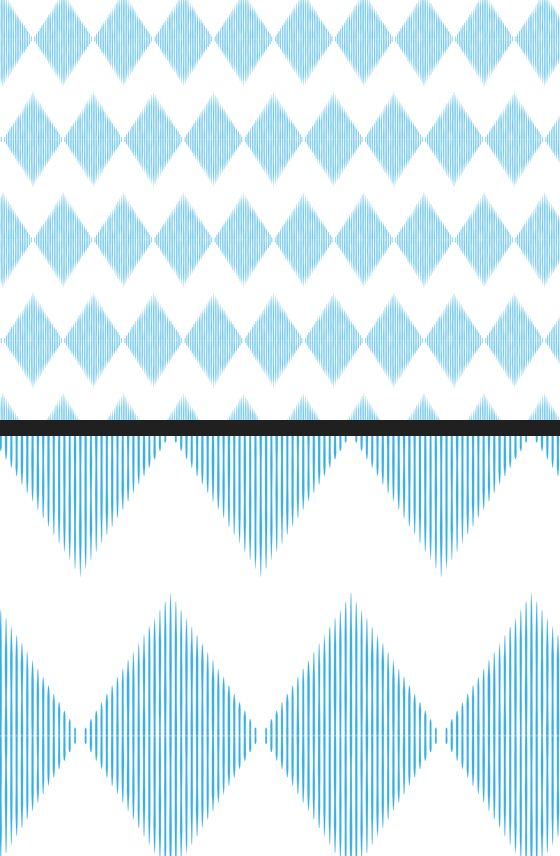
Top, the full canvas; bottom, a detail of the centre.
Reproduce this pattern procedurally as a Shadertoy shader.

```glsl
// Staggered rows of sky-blue diamonds, each hatched with fine tapered vertical strokes on white.

const vec2 CELL = vec2(0.1432, 0.2392);     // diamond spacing, in canvas heights
const vec2 ORIGIN = vec2(0.1502, 0.4288);   // centre of one diamond
const float HALF_HEIGHT = 0.1135;
const float STROKES_PER_CELL = 34.0;
const float STROKE_FILL = 0.405;            // stroke width as a share of stroke spacing
const vec3 PAPER = vec3(1.0);
const vec3 SKY_BLUE = vec3(0.22, 0.69, 0.90);

vec2 gradientAt(vec2 cell) {
    float h = fract(sin(dot(cell, vec2(127.1, 311.7))) * 43758.55);
    float angle = 6.2832 * h;
    return vec2(cos(angle), sin(angle));
}

float gradientNoise(vec2 p) {
    vec2 i = floor(p);
    vec2 f = p - i;
    vec2 u = f * f * f * (f * (f * 6.0 - 15.0) + 10.0);
    vec2 e = vec2(0.0, 1.0);
    float low = mix(dot(gradientAt(i), f),
                    dot(gradientAt(i + e.yx), f - e.yx), u.x);
    float high = mix(dot(gradientAt(i + e.xy), f - e.xy),
                     dot(gradientAt(i + e.yy), f - e.yy), u.x);
    return mix(low, high, u.y);
}

// Position relative to the nearest diamond centre; odd rows shift by half a cell
vec2 staggeredCell(vec2 p, vec2 cell) {
    float row = floor(p.y / cell.y + 0.5);
    p.x += 0.5 * cell.x * mod(row, 2.0);
    return p - cell * vec2(floor(p.x / cell.x + 0.5), row);
}

// Share of a filter window around x covered by a bar centred at zero
float barCoverage(float x, float width, float window) {
    float right = min(x + 0.5 * window, 0.5 * width);
    float left = max(x - 0.5 * window, -0.5 * width);
    return max(right - left, 0.0) / window;
}

// Width of one stroke at height y: pointed ends, uneven ink along its length
float strokeWidth(float index, float y, float reach, float spacing) {
    float taper = sqrt(clamp((reach - abs(y)) / (0.25 * reach + 0.0001), 0.0, 1.0));
    float wear = gradientNoise(vec2(index * 3.37 + 0.5, y * 38.0 + 0.3));
    return spacing * STROKE_FILL * taper * (1.0 + 0.4 * wear);
}

float hatchedDiamond(vec2 p, float pixel) {
    float spacing = CELL.x / STROKES_PER_CELL;
    float nearest = floor(p.x / spacing + 0.5);
    float ink = 0.0;
    for (int k = -1; k <= 1; k++) {
        float index = nearest + float(k);
        float reach = HALF_HEIGHT * max(1.0 - abs(index) / (0.5 * STROKES_PER_CELL), 0.0);
        float width = strokeWidth(index, p.y, reach, spacing);
        float ends = clamp((reach - abs(p.y)) / pixel + 0.5, 0.0, 1.0);
        ink += ends * barCoverage(p.x - index * spacing, width, 1.2 * pixel);
    }
    // Pale hairline where the upper and lower halves meet
    float seam = barCoverage(p.y, 0.0012, pixel);
    return clamp(ink * (1.0 - 0.3 * seam), 0.0, 1.0);
}

void mainImage(out vec4 fragColor, in vec2 fragCoord) {
    float pixel = 1.0 / iResolution.y;
    vec2 p = staggeredCell(fragCoord * pixel - ORIGIN, CELL);
    float ink = hatchedDiamond(p, pixel);
    fragColor = vec4(mix(PAPER, SKY_BLUE, ink), 1.0);
}
```
